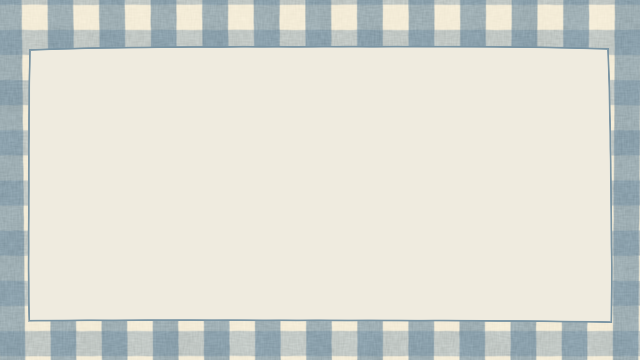
A WebGL 2 fragment shader for this background:

```glsl
#version 300 es
precision highp float;

uniform vec2 u_resolution;
out vec4 fragColor;

// Palette
const vec3 CREAM      = vec3(0.955, 0.925, 0.845);
const vec3 WARP_BLUE  = vec3(0.625, 0.688, 0.708);
const vec3 WEFT_BLUE  = vec3(0.757, 0.783, 0.770);
const vec3 CROSS_BLUE = vec3(0.545, 0.630, 0.675);
const vec3 PAPER      = vec3(0.937, 0.922, 0.875);
const vec3 INK        = vec3(0.475, 0.580, 0.640);

// Gingham layout, in canvas heights
const float ASPECT = 16.0 / 9.0;
const vec2 COLUMN_START  = vec2(0.1412, 0.1319);  // at bottom, at top
const vec2 COLUMN_PERIOD = vec2(0.1419, 0.1433);
const float ROW_START  = 0.8472;
const float ROW_PERIOD = 0.1394;
const float STRIPE_BLUR = 0.0022;
const float STRIPE_WOBBLE = 0.0016;

// Panel edges: start, end, bow at the middle
const vec3 EDGE_TOP    = vec3(0.8610, 0.8634, 0.0080);
const vec3 EDGE_BOTTOM = vec3(0.1088, 0.1053, 0.0030);
const vec3 EDGE_LEFT   = vec3(0.0810, 0.0833, -0.0022);
const vec3 EDGE_RIGHT  = vec3(1.6980, 1.6887, 0.0035);
const float EDGE_WOBBLE = 0.0008;
const float LINE_HALF = 0.0024;

// Cloth texture
const float THREAD_FREQ = 210.0;
const float THREAD_LENGTH_FREQ = 45.0;
const float THREAD_STRENGTH = 0.045;
const float MOTTLE_STRENGTH = 0.025;

vec2 hashGradient(vec2 cell) {
    vec3 q = fract(cell.xyx * vec3(0.1031, 0.1030, 0.0973));
    q += dot(q, q.yzx + 33.33);
    return 2.0 * fract((q.xx + q.yz) * q.zy) - 1.0;
}

float gradientNoise(vec2 p) {
    vec2 i = floor(p), f = fract(p);
    vec2 w = f * f * f * (f * (f * 6.0 - 15.0) + 10.0);
    vec2 o = vec2(0.0, 1.0);
    float a = dot(hashGradient(i), f);
    float b = dot(hashGradient(i + o.yx), f - o.yx);
    float c = dot(hashGradient(i + o.xy), f - o.xy);
    float d = dot(hashGradient(i + o.yy), f - o.yy);
    return mix(mix(a, b, w.x), mix(c, d, w.x), w.y);
}

// Coverage of a stripe filling the first half of every period
float stripe(float x, float period, float blur) {
    float d = (abs(fract(x / period + 0.25) - 0.5) - 0.25) * period;
    return 1.0 - smoothstep(-blur, blur, d);
}

float bowedEdge(vec3 edge, float t) {
    float s = 2.0 * t - 1.0;
    return mix(edge.x, edge.y, t) + edge.z * (1.0 - s * s * s * s);
}

vec3 gingham(vec2 p, float pixel) {
    float blur = max(STRIPE_BLUR, pixel);
    vec2 q = p + STRIPE_WOBBLE * vec2(gradientNoise(p * 28.0), gradientNoise(p * 28.0 + 71.0));
    float start = mix(COLUMN_START.x, COLUMN_START.y, p.y);
    float period = mix(COLUMN_PERIOD.x, COLUMN_PERIOD.y, p.y);
    float warp = stripe(q.x - start, period, blur);
    float weft = stripe(q.y - ROW_START, ROW_PERIOD, blur);
    vec3 color = mix(mix(CREAM, WEFT_BLUE, weft), mix(WARP_BLUE, CROSS_BLUE, weft), warp);

    // Fine crossing threads, strongest on the dyed yarn
    float threads = gradientNoise(p * vec2(THREAD_FREQ, THREAD_LENGTH_FREQ))
                  + gradientNoise(p * vec2(THREAD_LENGTH_FREQ, THREAD_FREQ) + 37.0);
    float dyed = mix(0.4, 1.0, max(warp, weft));
    return color + dyed * (THREAD_STRENGTH * threads + MOTTLE_STRENGTH * gradientNoise(p * 9.0));
}

// Negative inside the hand-cut panel
float panelDistance(vec2 p) {
    float u = clamp((p.x - EDGE_LEFT.x) / (EDGE_RIGHT.x - EDGE_LEFT.x), 0.0, 1.0);
    float v = clamp((p.y - EDGE_BOTTOM.x) / (EDGE_TOP.x - EDGE_BOTTOM.x), 0.0, 1.0);
    float horizontal = max(bowedEdge(EDGE_LEFT, v) - p.x, p.x - bowedEdge(EDGE_RIGHT, v));
    float vertical = max(bowedEdge(EDGE_BOTTOM, u) - p.y, p.y - bowedEdge(EDGE_TOP, u));
    return max(horizontal, vertical) + EDGE_WOBBLE * gradientNoise(p * 14.0);
}

void main() {
    vec2 p = gl_FragCoord.xy / u_resolution * vec2(ASPECT, 1.0);
    float pixel = 1.0 / u_resolution.y;
    float d = panelDistance(p);

    vec3 color = mix(PAPER, gingham(p, pixel), smoothstep(-0.5 * pixel, 0.5 * pixel, d));
    float line = 1.0 - smoothstep(-0.5 * pixel, 0.5 * pixel, abs(d) - LINE_HALF);
    color = mix(color, INK, line);

    fragColor = vec4(color, 1.0);
}
```
